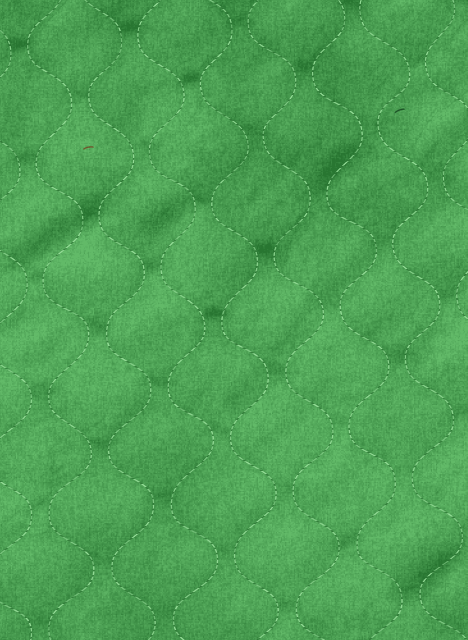
Write a WebGL 2 fragment shader that draws this texture.

```glsl
#version 300 es
precision highp float;
// Green quilted cotton with an ogee pattern of dashed stitching, puffs and sharp creases.
uniform vec2 u_resolution;
out vec4 fragColor;

const float TAU = 6.2831853;

float hash(vec2 p) {
  vec3 q = fract(p.xyx * vec3(0.1031, 0.1030, 0.0973));
  q += dot(q, q.yzx + 33.33);
  return fract((q.x + q.y) * q.z);
}

float noise(vec2 p) {
  vec2 i = floor(p), f = fract(p);
  f = f * f * (3.0 - 2.0 * f);
  return mix(mix(hash(i), hash(i + vec2(1, 0)), f.x),
             mix(hash(i + vec2(0, 1)), hash(i + vec2(1, 1)), f.x), f.y);
}

float fbm(vec2 p) {
  float sum = 0.0, gain = 0.5;
  for (int i = 0; i < 4; i++) {
    sum += gain * noise(p);
    p = mat2(1.6, 1.2, -1.2, 1.6) * p + 7.3;
    gain *= 0.5;
  }
  return sum;
}

// Lattice coordinates of the skewed cloth: rows tilt, columns bow and narrow upwards.
vec2 quiltSpace(vec2 p) {
  vec2 q = p - vec2(0.237, 0.577);
  q += 0.007 * (vec2(noise(p * 12.0), noise(p * 12.0 + 40.0)) - 0.5);
  vec2 cell = q / 0.182;
  for (int i = 0; i < 5; i++) {
    cell.y = (q.y - 0.0182 * cell.x) / 0.1823;
    cell.x = (q.x + 0.0124 * cell.y + 0.002 * cell.y * cell.y) / (0.181 - 0.0043 * cell.y);
  }
  return cell + vec2(0.0, 0.5);
}

// Short lint fibre: a slightly bowed segment.
float fibre(vec2 p, vec2 center, float angle, float px) {
  vec2 q = p - center;
  q = vec2(cos(angle) * q.x + sin(angle) * q.y, cos(angle) * q.y - sin(angle) * q.x);
  q.y += 22.0 * q.x * q.x;
  float d = length(vec2(max(abs(q.x) - 0.007, 0.0), q.y));
  return 1.0 - smoothstep(0.0007 - 0.5 * px, 0.0007 + px, d);
}

// Larger folds: position, length, depth of the shadow.
float folds(vec2 p) {
  const vec4 fold[8] = vec4[8](
    vec4(0.254, 0.668, 0.070, 2.0), vec4(0.078, 0.632, 0.080, 2.0),
    vec4(0.520, 0.740, 0.055, 1.8), vec4(0.670, 0.105, 0.060, 1.7),
    vec4(0.410, 0.603, 0.040, 1.0), vec4(0.378, 0.388, 0.035, 0.9),
    vec4(0.030, 0.510, 0.050, 1.4), vec4(0.120, 0.950, 0.090, 0.8));
  float sum = 0.0;
  for (int i = 0; i < 8; i++) {
    vec2 r = p - fold[i].xy;
    r += 0.025 * (noise(p * 25.0) - 0.5);
    float along = dot(r, vec2(0.82, 0.57)) / fold[i].z;
    float across = dot(r, vec2(-0.57, 0.82));
    float shadow = exp(-pow(across / 0.020, 2.0));
    float ridge = exp(-pow((across + 0.034) / 0.016, 2.0));
    sum += fold[i].w * exp(-along * along) * (0.4 * ridge - shadow);
  }
  return sum;
}

void main() {
  vec2 p = gl_FragCoord.xy / u_resolution.y;
  float px = 1.0 / u_resolution.y;
  vec2 uv = quiltSpace(p);

  // Wavy seams with full, rounded turns: neighbouring lines swing in opposite directions.
  float line = floor(uv.x * 2.0);
  float side = 1.0 - 2.0 * mod(line, 2.0);
  float c = 1.2 * cos(TAU * uv.y);
  float wave = sin(c) / sin(1.2);
  float slope = 1.2 * cos(c) * sin(TAU * uv.y) * TAU / sin(1.2);
  float offset = uv.x - 0.25 - 0.5 * line - side * 0.177 * wave;
  float stretch = length(vec2(1.0, 0.175 * slope));
  float d = abs(offset) * 0.181 / stretch;

  // Puffed cells, lit from above, with a pinched crease at every neck.
  float column = line + step(0.0, offset);
  float w = fract(uv.y + 0.5 + 0.5 * column) - 0.5;
  float tone = 0.32 * sin(TAU * w) - 0.5 * exp(-d / 0.004) + 0.2 * smoothstep(0.004, 0.03, d);
  float neckColumn = round(uv.x * 2.0);
  float neckV = fract(uv.y + 0.5 * neckColumn + 0.93) - 0.5;
  float neckU = uv.x - 0.5 * neckColumn;
  neckV += 0.1 * (noise(p * 30.0) - 0.5);
  float pinch = exp(-pow(neckV / 0.06, 2.0) - pow(neckU / 0.11, 2.0));
  tone -= pinch * (0.4 + 2.0 * noise(p * 8.0 + 3.0)) * mix(0.7, 1.2, p.y);

  // Wrinkles running up to the right, stronger in the upper half, and broad unevenness.
  vec2 slant = vec2(dot(p, vec2(0.75, 0.66)), dot(p, vec2(-0.66, 0.75)));
  slant += 0.03 * noise(p * 14.0);
  tone += 2.2 * (fbm(slant * vec2(10.0, 28.0)) - 0.47) * mix(0.75, 1.2, p.y);
  float crease = abs(fbm(slant * vec2(8.0, 24.0) + 31.0) - 0.47);
  tone -= 0.9 * exp(-crease / 0.022) * noise(p * 9.0 + 5.0);
  tone += 1.3 * (noise(p * 4.0 + 11.0) - 0.5) - 0.4 * smoothstep(0.55, 1.0, p.y);
  tone = 1.25 * (tone + folds(p)) + 0.08;

  // Woven threads and grain.
  tone += 1.2 * (noise(p * vec2(500, 90)) - 0.5) + 0.8 * (noise(p * vec2(90, 500)) - 0.5);
  tone += 2.1 * (noise(p * 500.0 + 9.0) - 0.5);
  tone = clamp(tone, -3.6, 2.1);
  vec3 color = vec3(0.30, 0.63, 0.33) + tone * vec3(0.040, 0.047, 0.038);

  // Fine dashed thread, uneven in brightness, with needle holes between the stitches.
  float beat = uv.y * 22.0 + 0.37 * line;
  float dash = 1.0 - smoothstep(0.24, 0.42, abs(fract(beat) - 0.5));
  float thread = 1.0 - smoothstep(0.0009 - 0.5 * px, 0.0009 + 0.6 * px, d);
  float sheen = 0.5 + 0.5 * hash(vec2(floor(beat), line) + 60.0);
  color = mix(color, vec3(0.17, 0.45, 0.20), 0.7 * thread * (1.0 - dash));
  color = mix(color, vec3(0.58, 0.86, 0.59), thread * dash * sheen);

  // Two stray fibres.
  color = mix(color, vec3(0.45, 0.27, 0.13), 0.85 * fibre(p, vec2(0.138, 0.770), 0.2, px));
  color = mix(color, vec3(0.08, 0.27, 0.12), 0.85 * fibre(p, vec2(0.624, 0.828), 0.35, px));
  fragColor = vec4(color, 1.0);
}
```
